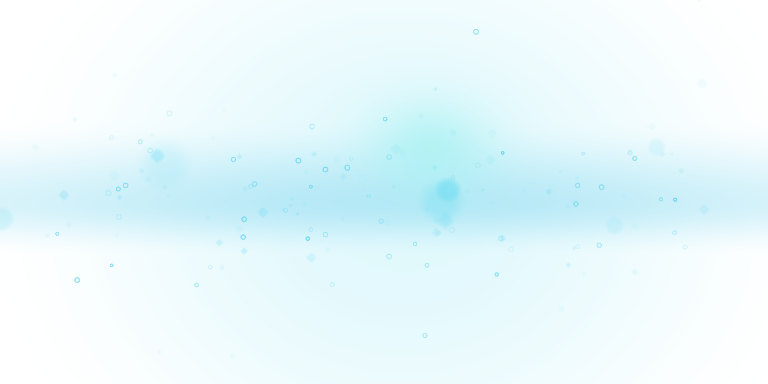
This background is drawn by a WebGL 2 fragment shader. Its source:

```glsl
#version 300 es
precision highp float;
// Pale cyan misty band with soft glows, drifting bubbles and blurred diamonds.

uniform vec2 u_resolution;
out vec4 outColor;

const vec3 WHITE = vec3(1.0);
const vec3 HALO = vec3(0.885, 0.975, 0.99);
const vec3 BAND = vec3(0.71, 0.91, 0.965);
const vec3 MINT = vec3(0.66, 0.945, 0.95);
const vec3 AQUA = vec3(0.46, 0.87, 0.95);
const vec3 BUBBLE = vec3(0.25, 0.80, 0.92);
const float BAND_Y = 0.49;

// Four repeatable random values from one seed.
vec4 hash4(float seed) {
    vec4 h = fract(vec4(seed) * vec4(0.1031, 0.1030, 0.0973, 0.1099));
    h += dot(h, h.wzxy + 33.33);
    return fract((h.xxyz + h.yzzw) * h.zywx);
}

// Gaussian falloff around a centre with separate radii.
float glow(vec2 p, vec2 centre, vec2 radius) {
    vec2 d = (p - centre) / radius;
    return exp(-dot(d, d));
}

// Filled circle with a blurred rim.
float softDisc(vec2 p, vec2 centre, float radius, float blur) {
    return 1.0 - smoothstep(radius - blur, radius + blur, length(p - centre));
}

// Rounded diamond with a blurred rim.
float softDiamond(vec2 p, vec2 centre, float radius, float blur) {
    vec2 d = abs(p - centre);
    float dist = mix(length(d), d.x + d.y, 0.55);
    return 1.0 - smoothstep(radius - blur, radius + blur, dist);
}

// Thin circle outline.
float ring(vec2 p, vec2 centre, float radius, float width, float blur) {
    float dist = abs(length(p - centre) - radius);
    return 1.0 - smoothstep(width, width + blur, dist);
}

// Random position that gathers around the band.
vec2 scatter(vec4 h, float spread) {
    float offset = (h.y + h.z + h.w - 1.5) * spread;
    return vec2(mix(0.08, 1.85, h.x), BAND_Y + offset);
}

// Wide halo and horizontal band.
vec3 backdrop(vec2 p) {
    float halo = 1.0 - smoothstep(0.1, 1.15, length((p - vec2(1.05, 0.46)) / vec2(1.0, 0.85)));
    vec3 color = mix(WHITE, HALO, halo);
    float rise = smoothstep(0.33, 0.47, p.y);
    float fall = 1.0 - smoothstep(0.47, 0.69, p.y);
    float across = mix(0.45, 1.0, glow(p, vec2(1.05, p.y), vec2(0.72, 1.0)));
    return mix(color, BAND, rise * fall * across);
}

// Blurred diamonds, mostly near the band with a few strays.
vec3 addDiamonds(vec3 color, vec2 p, float pixel) {
    for (int i = 0; i < 80; i++) {
        vec4 h = hash4(float(i) + 11.7);
        vec4 k = hash4(float(i) + 203.3);
        float spread = i % 5 == 0 ? 0.9 : 0.24;
        float radius = mix(0.004, 0.014, k.x * k.x);
        float alpha = mix(0.08, 0.38, k.y * k.y);
        float mask = softDiamond(p, scatter(h, spread), radius, 0.003 + pixel * 0.5);
        color = mix(color, AQUA, mask * alpha);
    }
    return color;
}

// Small bubble outlines.
vec3 addBubbles(vec3 color, vec2 p, float pixel) {
    for (int i = 0; i < 64; i++) {
        vec4 h = hash4(float(i) + 407.9);
        vec4 k = hash4(float(i) + 615.1);
        float spread = i % 9 == 0 ? 0.7 : 0.2;
        float radius = mix(0.003, 0.0065, k.x);
        float alpha = mix(0.12, 0.65, k.y * k.y);
        float mask = ring(p, scatter(h, spread), radius, 0.0006, pixel * 0.8);
        color = mix(color, BUBBLE, mask * alpha);
    }
    return color;
}

void main() {
    float pixel = 1.0 / u_resolution.y;
    vec2 p = gl_FragCoord.xy * pixel;
    vec3 color = backdrop(p);

    // Mint light above the band and its surrounding haze.
    color = mix(color, MINT, 0.75 * glow(p, vec2(1.12, 0.61), vec2(0.16, 0.125)));

    // Dense blue cluster right of centre.
    color = mix(color, AQUA, 0.35 * softDisc(p, vec2(1.15, 0.475), 0.048, 0.022));
    color = mix(color, AQUA, 0.6 * softDisc(p, vec2(1.167, 0.505), 0.028, 0.011));
    color = mix(color, AQUA, 0.3 * softDiamond(p, vec2(1.16, 0.425), 0.02, 0.01));

    // Fainter orbs towards the sides.
    color = mix(color, AQUA, 0.16 * softDisc(p, vec2(0.43, 0.57), 0.055, 0.03));
    color = mix(color, AQUA, 0.35 * softDiamond(p, vec2(0.41, 0.594), 0.018, 0.007));
    color = mix(color, AQUA, 0.2 * softDisc(p, vec2(0.005, 0.43), 0.028, 0.008));
    color = mix(color, AQUA, 0.15 * softDisc(p, vec2(1.6, 0.413), 0.022, 0.006));
    color = mix(color, AQUA, 0.14 * softDisc(p, vec2(1.71, 0.617), 0.021, 0.006));

    color = addDiamonds(color, p, pixel);
    color = addBubbles(color, p, pixel);
    outColor = vec4(color, 1.0);
}
```
